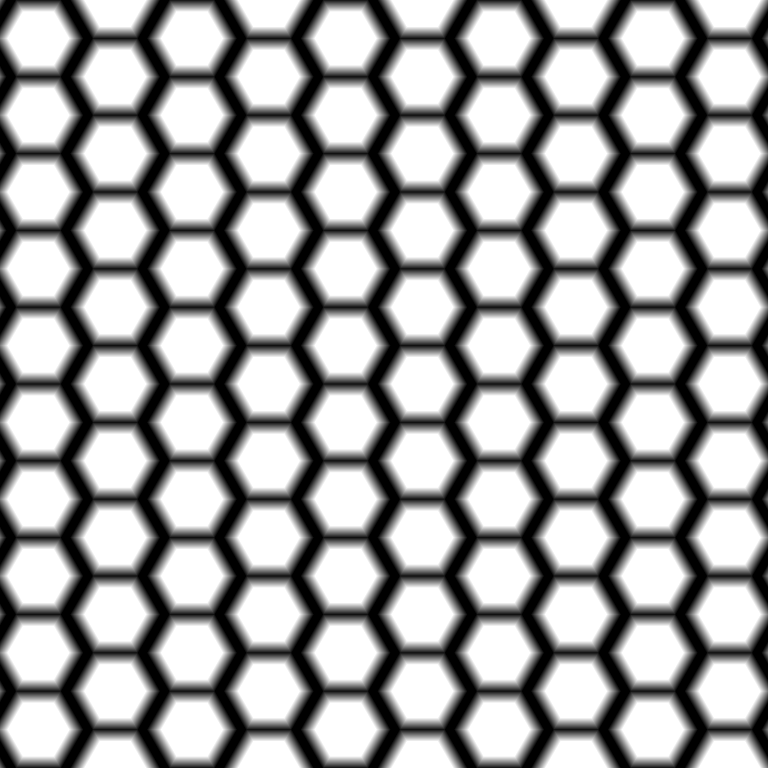
Give the GLSL for this pattern, as a WebGL 1 fragment shader.

```glsl
precision highp float;
// Honeycomb of white hexagons with soft edges on a black mesh.
// Two staggered lattices of cells are folded with mod; the smaller hexagonal
// distance to a cell centre drives a linear fade from white to black.

#define COLUMN_PAIRS 5.0   // whole repeats across, two columns each
#define ROWS 10.0          // cells down each column
#define FADE_START 0.345   // inradius where white begins to darken
#define FADE_END 0.510     // inradius where black is reached
#define CELL_COLOR vec3(1.0)
#define MESH_COLOR vec3(0.0)

uniform vec2 u_resolution;

const vec2 LATTICE = vec2(2.0, 1.0);       // spacing of centres in one lattice
const vec2 SLANT = vec2(0.8660254, 0.5);   // normal of the slanted sides

// Distance from the centre of a flat-topped regular hexagon, as an inradius.
float hexDistance(vec2 p) {
  p = abs(p);
  return max(p.y, dot(p, SLANT));
}

// Hexagonal distance to the nearest centre of a repeated lattice.
float latticeDistance(vec2 p, vec2 centre) {
  return hexDistance(mod(p - centre + 0.5 * LATTICE, LATTICE) - 0.5 * LATTICE);
}

void main() {
  vec2 uv = gl_FragCoord.xy / u_resolution;
  vec2 p = uv * vec2(2.0 * COLUMN_PAIRS, ROWS);

  // Odd columns sit half a cell lower than even ones.
  float d = min(latticeDistance(p, vec2(0.5, 0.5)),
                latticeDistance(p, vec2(1.5, 0.0)));

  float shade = clamp((d - FADE_START) / (FADE_END - FADE_START), 0.0, 1.0);
  gl_FragColor = vec4(mix(CELL_COLOR, MESH_COLOR, shade), 1.0);
}
```
